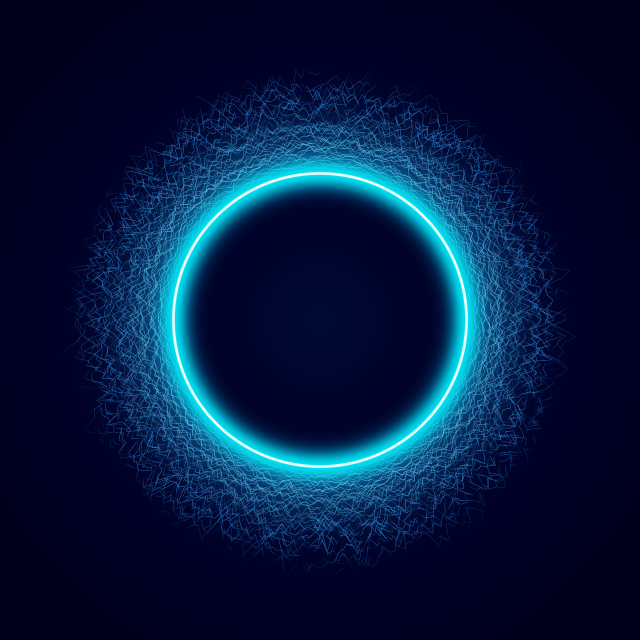
A WebGL 2 fragment shader for this background:

```glsl
#version 300 es
precision highp float;

uniform vec2 u_resolution;
out vec4 fragColor;

const float TAU = 6.2831853;

// Layout, in canvas units
const vec2 CENTER = vec2(0.5);
const float RING_RADIUS = 0.229;
const float RING_HALF_WIDTH = 0.0021;
const float INNER_GLOW = 0.019;
const float INNER_TAIL = 0.029;
const float OUTER_GLOW = 0.021;
const float HAZE_REACH = 0.072;

// Filaments around the ring
const int FILAMENTS = 50;
const float FILAMENT_SPREAD = 0.142;
const float FILAMENT_WIDTH = 0.0012;
const float COARSE_CELLS = 96.0;
const float FINE_CELLS = 290.0;
const float DASH_CELLS = 210.0;

// Colours
const vec3 NIGHT = vec3(0.0, 0.004, 0.155);
const vec3 CORNER = vec3(0.0, 0.0, 0.1);
const vec3 CORE = vec3(0.0, 0.035, 0.2);
const vec3 CYAN = vec3(0.0, 0.88, 0.94);
const vec3 TAIL_BLUE = vec3(0.0, 0.36, 0.56);
const vec3 HAZE = vec3(0.04, 0.30, 0.38);
const vec3 PALE_FILAMENT = vec3(0.40, 0.88, 0.97);
const vec3 BLUE_FILAMENT = vec3(0.15, 0.51, 0.82);
const vec3 RING_WHITE = vec3(0.93, 1.0, 1.0);

float hash(float cell, float seed) {
    uint n = uint(cell) * 1597334677u ^ uint(seed) * 3812015801u;
    n = (n ^ (n >> 15)) * 2246822519u;
    n = (n ^ (n >> 13)) * 3266489917u;
    return float((n ^ (n >> 16)) >> 8) / 16777216.0;
}

// Jagged periodic noise over one turn: value in -1..1 and slope per radian
vec2 jaggedNoise(float turn, float cells, float seed) {
    float x = turn * cells;
    float cell = floor(x);
    float a = hash(mod(cell, cells), seed) * 2.0 - 1.0;
    float b = hash(mod(cell + 1.0, cells), seed) * 2.0 - 1.0;
    return vec2(mix(a, b, x - cell), (b - a) * cells / TAU);
}

float gaussian(float x, float reach) {
    float scaled = x / reach;
    return exp(-scaled * scaled);
}

// Combined coverage of all filaments at one point
float filamentCoverage(float radius, float turn, float pixel) {
    float clearSky = 1.0;
    float halfWidth = 0.5 * max(FILAMENT_WIDTH, pixel * 0.8);
    for (int i = 0; i < FILAMENTS; i++) {
        float seed = float(i) + 1.0;
        float t = (float(i) + 0.5) / float(FILAMENTS);
        float sway = mix(0.003, 0.024, t);
        vec2 wave = jaggedNoise(turn, COARSE_CELLS, seed) * sway
                  + jaggedNoise(turn, FINE_CELLS, seed + 100.0) * sway * 0.6;
        float path = RING_RADIUS + 0.006 + FILAMENT_SPREAD * t + wave.x;
        float slope = wave.y / max(radius, 0.1);
        float dist = abs(radius - path) * inversesqrt(1.0 + slope * slope);
        float line = 1.0 - smoothstep(halfWidth - 0.5 * pixel, halfWidth + 0.5 * pixel, dist);

        // Outer filaments break into fainter dashes
        float dash = jaggedNoise(turn, DASH_CELLS, seed + 200.0).x;
        float breaks = mix(1.0, smoothstep(-0.4, 0.6, dash), smoothstep(0.15, 0.8, t));
        clearSky *= 1.0 - line * breaks * mix(0.42, 0.58, t);
    }
    return 1.0 - clearSky;
}

void main() {
    float side = min(u_resolution.x, u_resolution.y);
    float pixel = 1.0 / side;
    vec2 p = (gl_FragCoord.xy - 0.5 * u_resolution) / side + 0.5 - CENTER;
    float radius = length(p);
    float turn = atan(p.y, p.x) / TAU + 0.5;
    float offset = radius - RING_RADIUS;

    // Background, darker at the corners and softly lit at the core
    vec3 color = mix(NIGHT, CORNER, smoothstep(0.36, 0.7, radius));
    color = mix(color, CORE, 1.0 - smoothstep(0.0, 0.2, radius));

    // Haze and filaments outside, a blue tail inside
    if (offset > 0.0) {
        color += HAZE * gaussian(offset, HAZE_REACH);
        float outward = smoothstep(0.01, 0.115, offset);
        vec3 filamentColor = mix(PALE_FILAMENT, BLUE_FILAMENT, outward);
        float fade = 1.0 - smoothstep(0.11, 0.172, offset) * 0.75;
        color = mix(color, filamentColor, filamentCoverage(radius, turn, pixel) * fade);
    } else {
        color = mix(color, TAIL_BLUE, gaussian(offset, INNER_TAIL));
    }

    // Neon glow on both sides, then the bright ring
    float reach = offset < 0.0 ? INNER_GLOW : OUTER_GLOW;
    color = mix(color, CYAN, gaussian(offset, reach));
    float ring = 1.0 - smoothstep(-0.75 * pixel, 0.75 * pixel, abs(offset) - RING_HALF_WIDTH);
    color = mix(color, RING_WHITE, ring);

    fragColor = vec4(clamp(color, 0.0, 1.0), 1.0);
}
```
